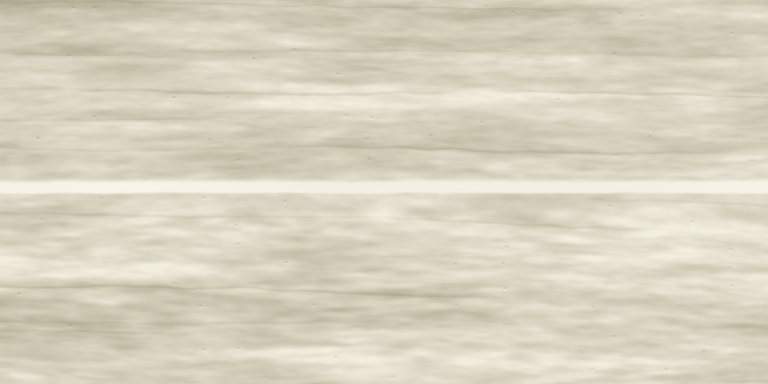
Write a Shadertoy shader that draws this texture.

```glsl
// Pale bleached wood grain running sideways, crossed by a bright glossy strip.

vec2 hash22(vec2 p) {
    vec3 a = fract(p.xyx * vec3(0.1031, 0.1030, 0.0973));
    a += dot(a, a.yzx + 33.33);
    return fract((a.xx + a.yz) * a.zy);
}

// Smooth cellular noise: soft light and dark bumps, one per jittered cell
float cellNoise(vec2 p) {
    vec2 base = floor(p);
    float sum = 0.0;
    for (int j = -1; j <= 1; j++) {
        for (int i = -1; i <= 1; i++) {
            vec2 cell = base + vec2(i, j);
            vec2 d = p - cell - hash22(cell);
            float falloff = max(0.0, 1.0 - dot(d, d));
            sum += (2.0 * hash22(cell + 57.0).x - 1.0) * falloff * falloff;
        }
    }
    return sum;
}

// Broken dark growth lines, each with a soft shadow on its upper side
float veins(vec2 p) {
    float sum = 0.0;
    for (int i = 0; i < 14; i++) {
        float id = float(i);
        vec2 h = hash22(vec2(id, 7.0));
        float height = (id + h.x) / 14.0;
        float slope = height < 0.5 ? -0.035 * h.y : -0.006;
        float d = p.y - height - slope * (p.x - 1.0);
        d -= 0.006 * sin(p.x * (2.0 + 3.0 * h.y) + id * 2.0);
        d -= 0.003 * cellNoise(vec2(p.x * 14.0, id * 5.0 + 0.5));
        float presence = smoothstep(-0.3, 0.6, cellNoise(vec2(p.x * 1.4 + id * 17.0, id * 9.0 + 0.5)));
        float line = exp(-d * d / 0.000014);
        float shadow = smoothstep(-0.004, 0.004, d) * exp(-max(d, 0.0) / 0.03);
        sum += presence * (0.5 + 0.5 * h.y) * (1.3 * line + 0.65 * shadow);
    }
    return sum;
}

// Sparse tiny pits: dark hollow with a lit lower rim
float pits(vec2 p) {
    vec2 grid = p * vec2(14.0, 18.0);
    vec2 cell = floor(grid);
    vec2 h = hash22(cell + 211.0);
    vec2 d = (grid - cell - 0.25 - 0.5 * h) / vec2(14.0, 18.0);
    d.x *= 0.65;
    float hollow = exp(-dot(d, d) / 0.000008);
    d.y += 0.005;
    float rim = exp(-dot(d, d) / 0.000008);
    return step(0.9, hash22(cell + 91.0).y) * (0.7 * rim - 1.4 * hollow);
}

void mainImage(out vec4 fragColor, in vec2 fragCoord) {
    vec2 p = fragCoord / iResolution.y;
    float stripDist = p.y - 0.513;
    float belowStrip = 1.0 - smoothstep(0.40, 0.52, p.y);

    // Gentle waviness of the grain
    vec2 q = p;
    q.y += 0.010 * sin(p.x * 2.3 + p.y * 5.0) + 0.005 * sin(p.x * 5.1 - p.y * 11.0);
    q.y += 0.025 * p.x * belowStrip;

    // Grain from broad bands down to fine fibres
    float tone = -0.05;
    tone += 0.85 * cellNoise(q * vec2(0.9, 9.0) + 3.0);
    tone += 0.85 * cellNoise(q * vec2(3.5, 36.0) + 20.0);
    tone += (0.55 + 0.25 * belowStrip) * cellNoise(q * vec2(13.0, 70.0) + 40.0);
    tone += 0.32 * cellNoise(q * vec2(32.0, 125.0) + 80.0);
    float nearStrip = exp(-abs(stripDist) / 0.07);
    tone -= veins(p) * (1.0 - 0.8 * nearStrip);
    tone += pits(p);

    // Sheen around the strip, dull left side and dim upper left corner
    tone += 0.9 * nearStrip;
    tone -= 0.3 * (1.0 - smoothstep(0.0, 0.5, p.x));
    tone -= 1.3 * smoothstep(0.95, 1.0, p.y) * (1.0 - smoothstep(0.0, 0.6, p.x));

    vec3 color = vec3(0.845, 0.825, 0.750) + clamp(tone, -2.8, 1.9) * vec3(0.055, 0.056, 0.064);

    // Glossy strip, crisp below and softer above
    float edge = stripDist + 0.002 * cellNoise(p * vec2(9.0, 3.0));
    float strip = smoothstep(-0.020, -0.012, edge) * (1.0 - smoothstep(0.008, 0.024, edge));
    vec3 gloss = vec3(0.965, 0.950, 0.905) + 0.008 * sin(p.x * 3.0 + 1.0);
    color = mix(color, gloss, 0.93 * strip);

    fragColor = vec4(color, 1.0);
}
```
